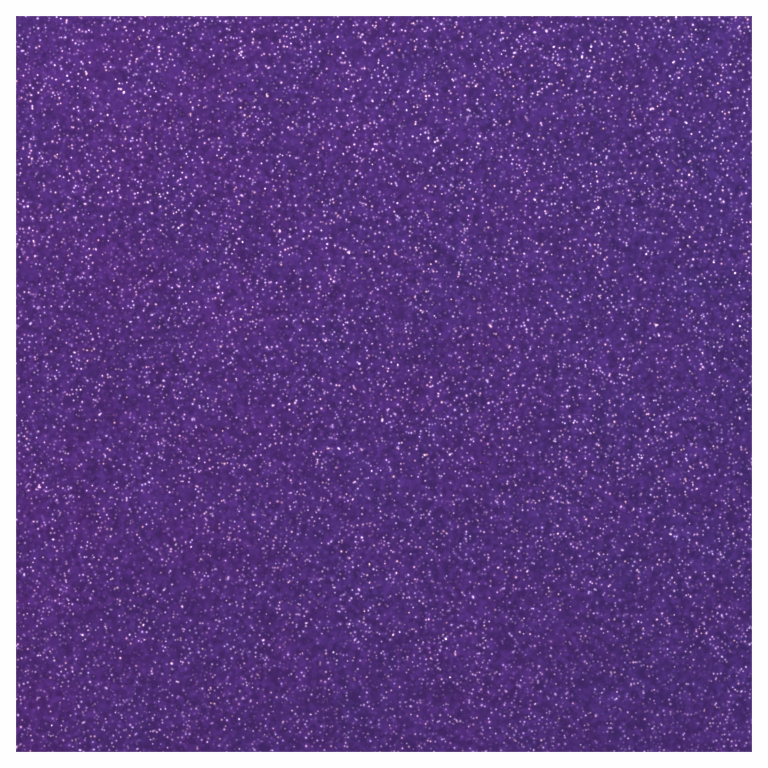
Reproduce this texture procedurally as a Shadertoy shader.

```glsl
// Violet glitter card: fine pale sparkles on mottled purple, framed by a white margin.

vec3 hash3(vec2 p) {
    vec3 q = fract(p.xyx * vec3(0.1031, 0.1030, 0.0973));
    q += dot(q, q.yxz + 33.33);
    return fract((q.xxy + q.yzz) * q.zyx);
}

// Cellular flakes: rgb is the sum of tinted glints, a is a soft random grain tone.
vec4 flakes(vec2 p, float sharpness) {
    vec2 cell = floor(p);
    vec3 glints = vec3(0.0);
    float tone = 0.0, total = 0.0;
    for (int y = -1; y <= 1; y++) {
        for (int x = -1; x <= 1; x++) {
            vec2 id = cell + vec2(x, y);
            vec3 seed = hash3(id);
            vec3 look = hash3(id + 71.7);
            vec2 offset = p - id - seed.xy;
            float d2 = dot(offset, offset);

            // Few flakes face the light, so brightness is strongly skewed.
            float shine = 1.2 * pow(seed.z, 5.0);
            vec3 tint = mix(vec3(0.46, 0.47, 0.46), vec3(0.62, 0.50, 0.33), look.x * look.x);
            glints += tint * shine * exp(-d2 * sharpness * mix(0.8, 1.35, look.y));

            float weight = exp(-7.0 * d2);
            tone += weight * look.z;
            total += weight;
        }
    }
    return vec4(glints, tone / total);
}

// Layered sines give uneven, cloudy patches around zero.
float mottle(vec2 p) {
    float sum = 0.0, gain = 0.5;
    for (int i = 0; i < 4; i++) {
        sum += gain * sin(p.x + 1.7 * sin(p.y * 0.8)) * sin(p.y + 1.4 * sin(p.x * 0.7));
        p = mat2(1.5, 1.1, -1.1, 1.5) * p + 2.3;
        gain *= 0.75;
    }
    return sum;
}

void mainImage(out vec4 fragColor, in vec2 fragCoord) {
    vec2 uv = fragCoord / iResolution.xy;

    // Two sizes of flakes, the second one turned to hide the grid
    vec4 coarse = flakes(uv * 130.0, 25.0);
    vec4 fine = flakes(mat2(0.8, 0.6, -0.6, 0.8) * uv * 195.0 + 40.0, 13.0);

    // Purple ground with grain, patches and a lighter upper side
    float patches = mottle(uv * 46.0);
    float shade = 0.5 + 0.75 * (fine.a - 0.5) + 0.5 * (coarse.a - 0.5)
                + 0.16 * patches + 0.34 * (uv.y - 0.5);
    vec3 card = mix(vec3(0.255, 0.150, 0.395), vec3(0.350, 0.205, 0.535), clamp(shade, 0.0, 1.0));

    // Warmer violet at the left, bluer at the right
    float warmth = 0.5 - uv.x + 0.5 * mottle(uv * 21.0 + 9.0);
    card += vec3(0.022, -0.006, 0.004) * warmth;

    // Sparkles gather slightly toward the top and in lighter patches
    float light = mix(0.82, 1.2, uv.y) * (1.0 + 0.2 * patches);
    card += (coarse.rgb + fine.rgb) * light;
    card = min(card, vec3(0.96, 0.90, 0.96));

    // White margin with a smoothed edge
    vec2 edge = abs(uv - 0.5) - 0.479;
    float pixel = 1.0 / min(iResolution.x, iResolution.y);
    float margin = smoothstep(-0.7 * pixel, 0.7 * pixel, max(edge.x, edge.y));
    fragColor = vec4(mix(card, vec3(0.995), margin), 1.0);
}
```
